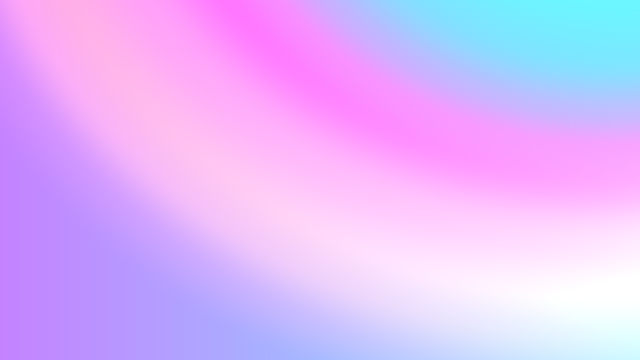
Write a Shadertoy shader that draws this background.

```glsl
// Soft pastel arcs sweeping from cyan through magenta and white to violet.

// Shared ellipse of the arcs, in fractions of the canvas
const vec2 ARC_CENTER = vec2(0.964, 1.579);
const vec2 ARC_RADII = vec2(0.918, 1.389);

// Extra overlap between neighbouring bands
const float BAND_BLUR = 0.014;

const int BANDS = 10;

// Elliptical radius of each band, from the cyan core outward
const float BAND_RADIUS[BANDS] = float[BANDS](
    0.42, 0.54, 0.66, 0.70, 0.78, 0.89, 1.02, 1.10, 1.17, 1.26);

// Band colours at the left edge of the canvas
const vec3 LEFT_COLOR[BANDS] = vec3[BANDS](
    vec3(0.42, 0.94, 1.00),
    vec3(0.56, 0.82, 1.00),
    vec3(0.82, 0.62, 1.00),
    vec3(0.97, 0.50, 1.00),
    vec3(1.00, 0.32, 1.00),
    vec3(1.00, 0.53, 0.97),
    vec3(1.00, 0.64, 0.88),
    vec3(1.00, 0.64, 0.97),
    vec3(0.84, 0.54, 1.00),
    vec3(0.77, 0.51, 1.00));

// Band colours at the right edge; values above one widen the white glow
const vec3 RIGHT_COLOR[BANDS] = vec3[BANDS](
    vec3(0.42, 0.97, 1.00),
    vec3(0.48, 0.91, 1.00),
    vec3(0.80, 0.72, 1.00),
    vec3(0.97, 0.64, 1.00),
    vec3(1.00, 0.68, 1.00),
    vec3(1.00, 0.91, 1.00),
    vec3(1.00, 1.06, 1.08),
    vec3(0.87, 1.00, 1.00),
    vec3(0.74, 0.96, 1.00),
    vec3(0.50, 0.94, 1.00));

vec3 bandColor(int band, float across) {
    return mix(LEFT_COLOR[band], RIGHT_COLOR[band], across);
}

// Adds one overlapping smooth step per pair of neighbouring bands
vec3 arcGradient(float radius, float across) {
    vec3 previous = bandColor(0, across);
    vec3 color = previous;
    for (int i = 1; i < BANDS; i++) {
        vec3 current = bandColor(i, across);
        float blend = smoothstep(BAND_RADIUS[i - 1] - BAND_BLUR,
                                 BAND_RADIUS[i] + BAND_BLUR, radius);
        color += (current - previous) * blend;
        previous = current;
    }
    return color;
}

void mainImage(out vec4 fragColor, in vec2 fragCoord) {
    vec2 uv = fragCoord / iResolution.xy;
    float radius = length((uv - ARC_CENTER) / ARC_RADII);
    fragColor = vec4(clamp(arcGradient(radius, uv.x), 0.0, 1.0), 1.0);
}
```
